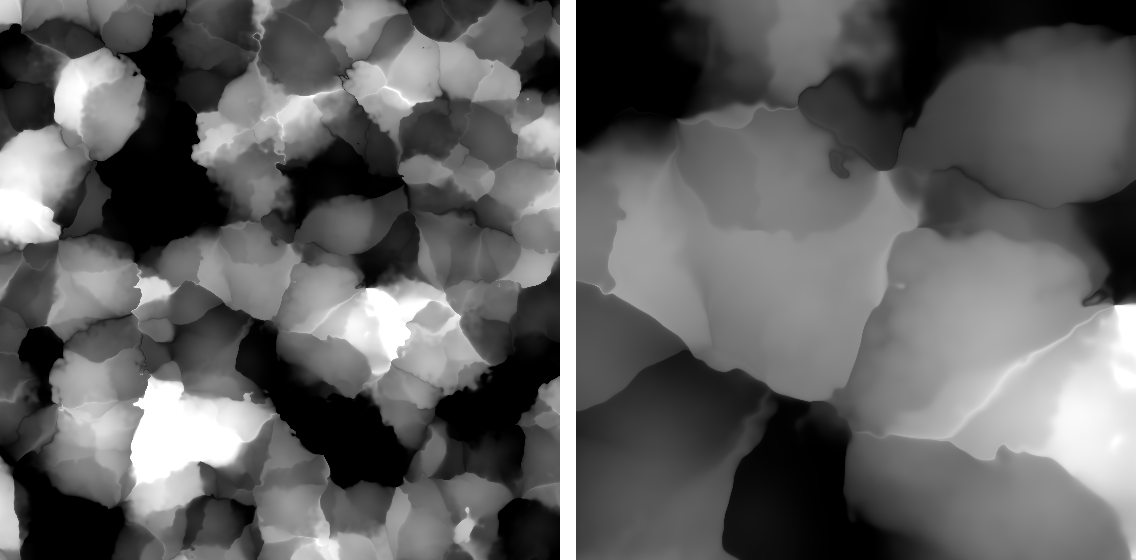
Left, the full canvas; right, a detail of the centre.
Write a Shadertoy shader that draws this texture map.

```glsl
// Painterly grey clouds: a high-contrast cloud field is smeared uphill along
// the gradient of a second, finer noise. Paths gather on its peaks and part
// at its valleys, leaving soft brush-like patches with feathered rims.

const float CLOUD_SCALE = 4.8;   // large light and dark masses per canvas
const float PATCH_SCALE = 8.5;   // brush patches per canvas
const int   FLOW_STEPS  = 12;
const float FLOW_STEP   = 0.045; // in patch units
const float BRISTLE_SCALE = 5.0; // bristles per patch
const float BRISTLE_REACH = 0.10; // in patch units

// Random gradient vector per lattice point, mean square length of one
vec2 randomGradient(vec2 cell) {
    vec3 h = fract(cell.xyx * vec3(0.1031, 0.1030, 0.0973));
    h += dot(h, h.yzx + 33.33);
    return (fract((h.xx + h.yz) * h.zy) * 2.0 - 1.0) * 1.22;
}

// Gradient noise: x holds the value, yz its analytic derivative
vec3 noiseWithSlope(vec2 p) {
    vec2 cell = floor(p), f = fract(p);
    vec2 u  = f * f * f * (f * (f * 6.0 - 15.0) + 10.0);
    vec2 du = 30.0 * f * f * (f * (f - 2.0) + 1.0);
    vec2 ga = randomGradient(cell);
    vec2 gb = randomGradient(cell + vec2(1, 0));
    vec2 gc = randomGradient(cell + vec2(0, 1));
    vec2 gd = randomGradient(cell + vec2(1, 1));
    float a = dot(ga, f);
    float b = dot(gb, f - vec2(1, 0));
    float c = dot(gc, f - vec2(0, 1));
    float d = dot(gd, f - vec2(1, 1));
    float cross4 = a - b - c + d;
    float value = a + u.x * (b - a) + u.y * (c - a) + u.x * u.y * cross4;
    vec2 slope = ga + u.x * (gb - ga) + u.y * (gc - ga)
               + u.x * u.y * (ga - gb - gc + gd)
               + du * (u.yx * cross4 + vec2(b, c) - a);
    return vec3(value, slope);
}

// Three rotated octaves; amplitudes holds the weight of each one
vec3 fractalNoise(vec2 p, vec3 amplitudes, vec2 seed) {
    const mat2 octaveTurn = mat2(1.68, 1.36, -1.36, 1.68);
    mat2 turn = mat2(1.0);
    vec3 sum = vec3(0.0);
    for (int i = 0; i < 3; i++) {
        vec3 n = noiseWithSlope(turn * p + seed * float(i + 1));
        sum += amplitudes[i] * vec3(n.x, n.yz * turn);
        turn = octaveTurn * turn;
    }
    return sum;
}

// Height map that steers the brush
vec3 brushRelief(vec2 p) {
    return fractalNoise(p, vec3(1.0, 0.32, 0.06), vec2(17.3, 41.7));
}

// Light and dark masses
float cloudField(vec2 p) {
    return fractalNoise(p, vec3(1.0, 0.6, 0.22), vec2(63.1, 28.4)).x;
}

// Ragged offset along the local brush direction
vec2 bristleOffset(vec2 p, vec2 direction) {
    float bristle = noiseWithSlope(p * BRISTLE_SCALE + 9.7).x
                  + 0.5 * noiseWithSlope(p.yx * BRISTLE_SCALE * 2.1 + 3.1).x;
    return BRISTLE_REACH * bristle * direction;
}

// Weighted mean of the clouds along an uphill path over the relief
float smearedClouds(vec2 p) {
    float sum = 0.0, total = 0.0;
    for (int i = 0; i < FLOW_STEPS; i++) {
        p += FLOW_STEP * brushRelief(p).yz;
        float weight = 0.25 + float(i) / float(FLOW_STEPS);
        sum += weight * cloudField(p * CLOUD_SCALE / PATCH_SCALE);
        total += weight;
    }
    return sum / total;
}

void mainImage(out vec4 fragColor, in vec2 fragCoord) {
    vec2 p = fragCoord / iResolution.y * PATCH_SCALE;

    // Patches, with slightly darker creases in the valleys between them
    vec3 relief = brushRelief(p);
    vec2 across = noiseWithSlope(p * 0.7 + 5.3).yz;
    float smear = smearedClouds(p + bristleOffset(p, relief.yz + across));
    float tone = 0.35 + 1.17 * smear + 0.18 * relief.x;

    // Lift the highlights into white and ease the shadows into black
    tone += 0.35 * pow(max(tone - 0.5, 0.0), 2.0);
    float softBlack = 0.5 * (tone + sqrt(tone * tone + 0.003)) - 0.01;
    fragColor = vec4(vec3(clamp(softBlack, 0.0, 1.0)), 1.0);
}
```
